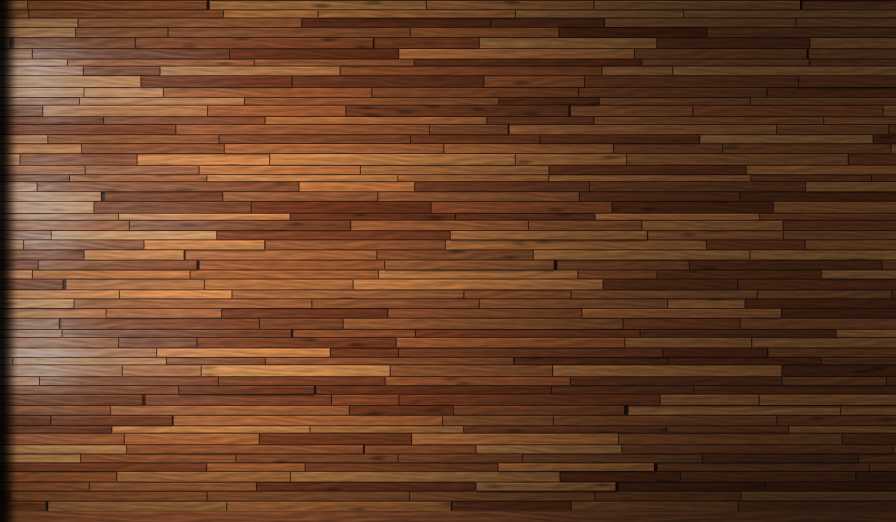
This texture is drawn by a Shadertoy shader. Its source:

```glsl
// A wall of thin, stacked wooden slats with staggered joints, lit from the left.
// Jittered rows are cut into jittered planks; each gets its own tone, depth and
// grain (layered sines plus cellular streaks), then shadows, light and sheen.
const float ROWS = 53.0;          // slats from floor to top
const float ROW_JITTER = 0.34;    // variation of slat height, in rows
const float PLANK_LENGTH = 0.33;  // mean length, in canvas heights
const float JOINT_JITTER = 0.65;  // variation of joint position, in planks
const float GAP = 0.0009;         // half width of the dark seams
const float SEAM_STRENGTH = 0.66;
const float GRAIN_STRENGTH = 0.15;
const float FLOOR_HEIGHT = 0.021;
const float LIGHT_CENTRE = 0.24;  // across the canvas, 0 to 1
const float LIGHT_SPREAD = 0.38;
const vec3 WALNUT = vec3(0.36, 0.19, 0.11);
const vec3 TEAK = vec3(0.53, 0.32, 0.185);
const vec3 HONEY = vec3(0.68, 0.47, 0.27);
const vec3 SEAM = vec3(0.09, 0.04, 0.022);
const vec3 SHEEN = vec3(0.72, 0.67, 0.64);
const vec3 FLOOR_WOOD = vec3(0.62, 0.36, 0.21);

struct Plank { vec2 id; float left; float right; };

float hash(vec2 p) {
    vec3 q = fract(vec3(p.xyx) * 0.1031);
    q += dot(q, q.yzx + 33.33);
    return fract((q.x + q.y) * q.z);
}

// Distance to the nearest scattered cell point.
float cellular(vec2 p) {
    float nearest = 2.0;
    for (int k = 0; k < 9; k++) {
        vec2 c = floor(p) + vec2(k % 3 - 1, k / 3 - 1);
        nearest = min(nearest, distance(p, c + vec2(hash(c), hash(c + 71.7))));
    }
    return nearest;
}

// Lower edge of a row, in row units.
float rowEdge(float row) { return row + ROW_JITTER * (hash(vec2(row, 5.3)) - 0.5); }

float jointAt(float row, float n) {
    return n + JOINT_JITTER * (hash(vec2(n, row + 40.0)) - 0.5);
}

float depthOf(vec2 id) { return hash(id + 113.0); }

Plank findPlank(float row, float x) {
    float shift = 9.0 * hash(vec2(row, 27.1));
    float s = x / PLANK_LENGTH + shift;
    float n = floor(s);
    if (s < jointAt(row, n)) n -= 1.0;
    else if (s >= jointAt(row, n + 1.0)) n += 1.0;
    vec2 ends = (vec2(jointAt(row, n), jointAt(row, n + 1.0)) - shift) * PLANK_LENGTH;
    return Plank(vec2(n, row), ends.x, ends.y);
}

// Signed wood figure, about -1 to 1, stretched along x.
float grain(vec2 p, float seed) {
    vec2 q = p + seed * vec2(13.0, 7.0);
    float warp = 0.007 * sin(q.x * 11.0 + seed * 40.0) + 0.003 * sin(q.x * 31.0 + q.y * 120.0);
    float rings = sin((q.y + warp) * 520.0 + 1.5 * sin(q.x * 17.0));
    float streaks = cellular(vec2(q.x * 26.0, (q.y + 0.4 * warp) * 240.0));
    return 0.4 * rings + 1.3 * (streaks - 0.45);
}

vec3 plankTone(vec2 id) {
    float t = hash(id + 7.9);
    vec3 tone = mix(WALNUT, TEAK, smoothstep(0.0, 0.55, t));
    tone = mix(tone, HONEY, smoothstep(0.5, 1.0, t));
    return tone * mix(vec3(1.04, 0.94, 0.88), vec3(1.0), hash(id + 31.0));
}

void mainImage(out vec4 fragColor, in vec2 fragCoord) {
    vec2 uv = fragCoord / iResolution.xy;
    vec2 p = fragCoord / iResolution.y;
    float px = 1.0 / iResolution.y;
    // Locate the slat and the plank above it.
    float rowSize = (1.0 - FLOOR_HEIGHT) / ROWS;
    float r = (p.y - FLOOR_HEIGHT) / rowSize;
    float row = floor(r);
    if (r < rowEdge(row)) row -= 1.0;
    else if (r >= rowEdge(row + 1.0)) row += 1.0;
    Plank plank = findPlank(row, p.x);
    float fromBottom = (r - rowEdge(row)) * rowSize;
    float fromTop = (rowEdge(row + 1.0) - r) * rowSize;
    float fromLeft = p.x - plank.left;
    float depth = depthOf(plank.id);
    // Wood with grain and rare knots.
    float figure = grain(p, hash(plank.id + 3.0));
    vec3 col = plankTone(plank.id) * (1.0 + GRAIN_STRENGTH * figure);
    float knot = cellular(p * vec2(8.0, 32.0) + plank.id * 3.7);
    col *= 1.0 - 0.3 * (1.0 - smoothstep(0.02, 0.2, knot)) * step(0.85, hash(plank.id + 19.0));
    // Lit upper edge, shadows of prouder neighbours, and seams.
    col *= 1.0 + 0.2 * depth * (1.0 - smoothstep(0.002, 0.0045, fromTop));
    float overhang = max(depthOf(findPlank(row + 1.0, p.x).id) - depth, 0.0);
    col *= 1.0 - 0.5 * overhang * (1.0 - smoothstep(0.0, 0.002 + 0.006 * overhang, fromTop));
    float ledge = max(depthOf(plank.id - vec2(1.0, 0.0)) - depth - 0.45, 0.0);
    float sideShade = step(0.001, ledge) * (1.0 - smoothstep(-px, px, fromLeft - 0.016 * ledge));
    float seamDist = min(min(fromBottom, fromTop), min(fromLeft, plank.right - p.x));
    float seam = 1.0 - smoothstep(GAP - 0.5 * px, GAP + 0.7 * px, seamDist);
    col = mix(col, SEAM, max(SEAM_STRENGTH * seam, 0.9 * sideShade));
    // Floor strip.
    vec3 boards = FLOOR_WOOD * (1.0 + 0.2 * grain(p * vec2(0.7, 1.0), 0.37));
    float onFloor = 1.0 - smoothstep(FLOOR_HEIGHT - px, FLOOR_HEIGHT + px, p.y);
    col = mix(col, boards, onFloor);
    // Pool of light, vignette and glossy reflection near the left side.
    float reach = (uv.x - LIGHT_CENTRE) / LIGHT_SPREAD;
    col *= 0.5 + 0.68 * exp(-reach * reach);
    col *= 1.0 - 0.36 * pow(abs(2.0 * uv.y - 1.04), 3.0);
    vec2 lobe = (uv.x - vec2(0.04, 0.14)) / vec2(0.055, 0.13);
    float gloss = dot(exp(-lobe * lobe), vec2(0.9, 0.5)) * (0.68 + 0.32 * sin(uv.y * 23.0 + 0.6));
    gloss *= smoothstep(0.08, 0.28, uv.y) * (1.0 - smoothstep(0.87, 1.0, uv.y));
    gloss *= (0.5 + 0.5 * hash(plank.id + 53.0)) * (1.0 + 0.3 * figure) * (1.0 - 0.7 * seam);
    col = mix(col, SHEEN, clamp(0.78 * gloss, 0.0, 0.85) * (1.0 - onFloor));
    col *= mix(0.12, 1.0, smoothstep(0.002, 0.022, uv.x));
    fragColor = vec4(clamp(col, 0.0, 1.0), 1.0);
}
```
